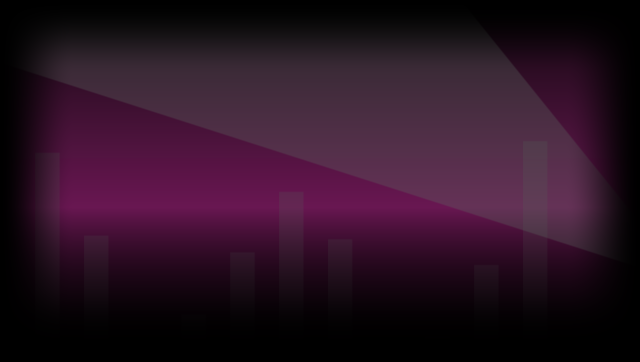
A WebGL 2 fragment shader for this background:

```glsl
#version 300 es
precision highp float;
// Dusky stage backdrop: a magenta horizon glow crossed by a wide pale beam,
// with faint vertical bars rising from the floor and a soft black frame.
// Built from power-curve gradients, half-planes and a repeated column grid.

#define HORIZON 0.427
#define BEAM_ALPHA 0.32
#define BAR_ALPHA 0.20
#define BAR_START 0.0547
#define BAR_PITCH 0.0762
#define BAR_WIDTH 0.0385
#define FRAME_WIDTH 0.206
#define SOFTNESS 0.003

uniform vec2 u_resolution;
out vec4 outColor;

const vec3 GLOW = vec3(0.41, 0.09, 0.32);
const vec3 BEAM = vec3(0.36, 0.42, 0.38);
const vec3 BAR = vec3(0.31, 0.41, 0.34);
const float BAR_TOPS[11] = float[11](
    0.578, 0.349, 0.06, 0.13, 0.303, 0.470, 0.339, 0.05, 0.07, 0.268, 0.610);

float softStep(float d) {
    return smoothstep(-SOFTNESS, SOFTNESS, d);
}

// Signed height above the line y = offset + slope * x, as a distance.
float lineDistance(vec2 uv, float offset, float slope, float aspect) {
    return (uv.y - offset - slope * uv.x) / length(vec2(1.0, slope / aspect));
}

vec3 horizonGlow(float y) {
    float above = pow(clamp((1.0 - y) / (1.0 - HORIZON), 0.0, 1.0), 0.8);
    float below = pow(clamp(y / HORIZON, 0.0, 1.0), 2.2);
    return GLOW * min(above, below);
}

float beamMask(vec2 uv, float aspect) {
    float lower = lineDistance(uv, 0.827, -0.5665, aspect);
    float upper = lineDistance(uv, 2.580, -2.195, aspect);
    return softStep(lower) * softStep(-upper);
}

float barMask(vec2 uv, float aspect) {
    float column = (uv.x - BAR_START) / BAR_PITCH;
    int index = int(floor(column));
    if (index < 0 || index > 10) return 0.0;
    float fromCenter = abs(fract(column) * BAR_PITCH - 0.5 * BAR_WIDTH);
    float side = softStep((0.5 * BAR_WIDTH - fromCenter) * aspect);
    return side * softStep(BAR_TOPS[index] - uv.y) * smoothstep(0.0, 0.5, uv.y);
}

float frameLight(vec2 uv, float aspect) {
    vec2 inset = min(uv, 1.0 - uv) * vec2(aspect, 1.0);
    vec2 light = smoothstep(vec2(0.0), vec2(FRAME_WIDTH), inset);
    return light.x * light.y;
}

void main() {
    vec2 uv = gl_FragCoord.xy / u_resolution;
    float aspect = u_resolution.x / u_resolution.y;

    // Glow, with a slight haze starting above a level edge
    vec3 color = horizonGlow(uv.y);
    color = mix(color, BEAM * 0.7, 0.04 * softStep(uv.y - 0.563));

    // Translucent layers
    color = mix(color, BEAM, BEAM_ALPHA * beamMask(uv, aspect));
    color = mix(color, BAR, BAR_ALPHA * barMask(uv, aspect));

    outColor = vec4(color * frameLight(uv, aspect), 1.0);
}
```
